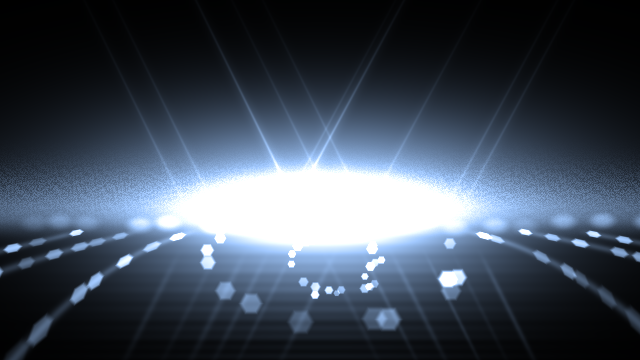
A WebGL 2 fragment shader for this background:

```glsl
#version 300 es
precision highp float;
// A blazing blue-white horizon with crossing light rays and rings of bokeh on a dark floor.
uniform vec2 u_resolution;
out vec4 outColor;

const float HORIZON = -0.1;

float hash(float n) {
  return fract(sin(n * 12.9898 + 4.137) * 43758.5453);
}

float gridHash(vec2 cell) {
  return fract(sin(dot(cell, vec2(127.1, 311.7))) * 43758.5453);
}

float bell(float v, float width) {
  return exp(-v * v / (width * width));
}

// Soft-edged hexagonal light spot
float bokeh(vec2 d, float radius) {
  d = abs(d);
  float hexDist = max(d.x * 0.866 + d.y * 0.5, d.y);
  return smoothstep(radius * 1.2, radius * 0.7, hexDist);
}

// Wide sky glow, horizon haze, floor reflection and hot core
float glow(vec2 p) {
  float h = p.y - HORIZON;
  float above = smoothstep(-0.03, 0.03, h);
  float sky = 0.93 * bell(p.x, 0.65) * bell(h, 0.27);
  float ground = 0.88 * bell(p.x, 0.55) * bell(h, 0.23);
  float haze = 0.28 * bell(h, mix(0.045, 0.1, above));
  float core = 1.3 * bell(p.x, 0.27) * bell(p.y + 0.08, 0.075);
  float bands = 0.03 * sin(p.y * 170.0) * sin(p.y * 67.0) * (1.0 - above);
  return mix(ground, sky, above) + haze + core + bands * bell(p.x, 0.5);
}

// Parallel families of slanted streaks above, and a mirrored fan below
float rays(vec2 p) {
  float leftRays[5] = float[](-0.1, 0.0, 0.086, -0.33, -0.41);
  float rightRays[5] = float[](-0.036, -0.06, 0.177, 0.39, 0.436);
  float h = p.y - HORIZON;
  float u = p.x + 0.49 * p.y;
  float v = p.x - 0.54 * p.y;
  float upper = 0.0;
  for (int i = 0; i < 5; i++) {
    float strength = i == 0 ? 0.2 : 0.08;
    float a = u - leftRays[i];
    float b = v - rightRays[i];
    upper += strength * (bell(a, 0.004) + bell(b, 0.004));
    upper += 0.35 * strength * (bell(a, 0.018) + bell(b, 0.018));
  }
  float lower = 0.0;
  for (int i = 0; i < 12; i++) {
    float n = float(i);
    float offset = (n - 5.5) * 0.085 + 0.05 * hash(n);
    float lean = i < 6 ? 0.5 : -0.5;
    float d = p.x - lean * (p.y + 0.3) - offset;
    lower += (0.03 + 0.07 * hash(n + 31.0)) * bell(d, 0.004 + 0.008 * hash(n + 7.0));
  }
  upper *= smoothstep(0.0, 0.12, h) * bell(h, 0.42);
  lower *= smoothstep(-0.08, -0.2, h) * smoothstep(-0.48, -0.28, h);
  return upper + lower;
}

// Two closed rings of spots around the core
float innerRings(vec2 p) {
  float sum = 0.0;
  for (int i = 0; i < 54; i++) {
    float n = float(i);
    bool small = i < 30;
    float angle = 6.2832 * hash(n + 0.3);
    vec2 axes = small ? vec2(0.11, 0.085) : vec2(0.345, 0.18);
    vec2 jitter = vec2(hash(n + 60.0), hash(n + 90.0)) - 0.5;
    vec2 c = vec2(0.043, -0.22) + axes * vec2(cos(angle), sin(angle));
    c += jitter * (small ? 0.05 : 0.03);
    float depth = max(HORIZON - c.y, 0.0);
    float radius = small ? 0.006 + 0.009 * hash(n + 5.0) : 0.009 + 0.075 * depth;
    float power = (0.25 + 0.6 * hash(n + 17.0)) * (small ? 1.0 : 1.0 - 2.4 * depth);
    sum += power * bokeh(p - c, radius) * step(c.y, HORIZON);
  }
  return sum;
}

// Height of an open arc below the horizon, at distance q from its start
float arcDepth(float q, float k, float side) {
  float d = 0.19 * q + 0.75 * pow(0.15, k) * q * q;
  return 0.045 + d * (side < 0.0 ? 1.25 : 0.97);
}

// Open arcs sweeping outward past both sides of the view
float outerArcs(vec2 p) {
  float sum = 0.0;
  float side = p.x < 0.03 ? -1.0 : 1.0;
  float s = abs(p.x - 0.03);
  for (int k = 0; k < 3; k++) {
    float start = 0.38 + 0.16 * float(k);
    float q = max(s - start, 0.0);
    float depth = arcDepth(q, float(k), side);
    float trail = bell(p.y - HORIZON + depth, 0.005 + 0.045 * depth);
    sum += 0.17 * trail * smoothstep(start - 0.02, start + 0.05, s);
    for (int i = 0; i < 7; i++) {
      float id = float(k * 7 + i) + 40.0 * side;
      float at = (float(i) + 0.8 * hash(id)) * 0.075;
      float down = arcDepth(at, float(k), side);
      vec2 d = vec2(s - start - at, p.y - HORIZON + down);
      d.y += d.x * (0.19 + 1.5 * pow(0.15, float(k)) * at);
      d.x *= mix(0.45, 1.0, smoothstep(0.06, 0.2, down));
      float power = (0.2 + 0.65 * hash(id + 3.0)) * (1.0 - 1.9 * down);
      sum += power * bokeh(d, 0.004 + 0.085 * down);
    }
  }
  return sum;
}

// Blurred lights lying along the horizon
float horizonLights(vec2 p) {
  float sum = 0.0;
  for (int i = 0; i < 18; i++) {
    float n = float(i);
    vec2 c = vec2((n - 8.5) * 0.1 + 0.07 * hash(n + 2.0), -0.122 + 0.03 * (hash(n + 11.0) - 0.5));
    vec2 d = (p - c) * vec2(0.6, 1.0);
    sum += (0.08 + 0.25 * hash(n + 23.0)) * smoothstep(0.03, 0.006, length(d));
  }
  return sum;
}

void main() {
  vec2 p = (gl_FragCoord.xy - 0.5 * u_resolution) / u_resolution.y;
  float light = glow(p) + rays(p) + innerRings(p) + outerArcs(p) + horizonLights(p);
  // Fine dust glittering just above the horizon
  light += 0.16 * (gridHash(floor(p * 430.0)) - 0.5) * bell(p.y + 0.03, 0.07);
  // Cool tint that burns out to white
  vec3 color = light * vec3(0.8, 1.0, 1.27);
  color.r += 0.16 * smoothstep(0.75, 1.05, light);
  outColor = vec4(clamp(color, 0.0, 1.0), 1.0);
}
```
